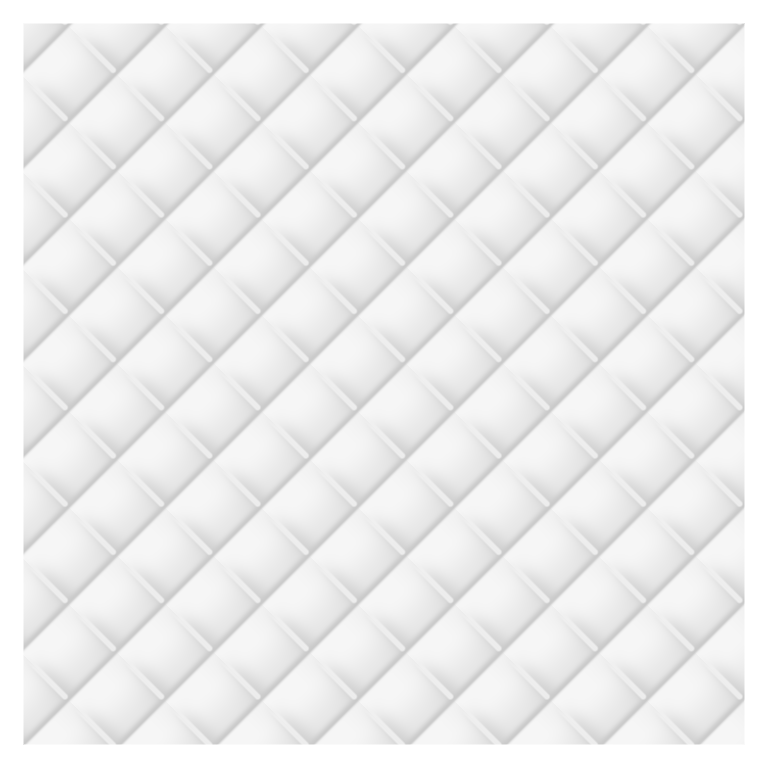
Reproduce this pattern procedurally as a WebGL 1 fragment shader.

```glsl
precision highp float;
// Quilted white padding: diagonal cushions with dark seams and rounded ridges, in a white frame.

uniform vec2 u_resolution;

const float MARGIN = 0.0306;             // white frame around the quilt
const float PERIOD = 0.1255;             // horizontal spacing of the cells
const vec2 PHASE = vec2(1.971, 0.446);   // lattice offset along and across the ridges
const float FRAME_TONE = 1.0;
const float LIGHT_TONE = 0.965;          // lit part of a cushion
const float SEAM_TONE = 0.79;
const float RIDGE_TONE = 0.942;
const float RIDGE_RADIUS = 0.042;
const vec2 RIDGE_SPAN = vec2(0.06, 0.93); // start and end of a ridge within its cell
const vec2 SEAM_WIDTH = vec2(0.028, 0.062); // falloff after and before the seam

// Distance to a round-ended bar lying along the x axis.
float ridgeDistance(vec2 p) {
    float nearest = clamp(p.x, RIDGE_SPAN.x, RIDGE_SPAN.y);
    return length(p - vec2(nearest, 0.0)) - RIDGE_RADIUS;
}

// Brightness of one cell; cell.x runs along the ridge, cell.y away from it.
float cushion(vec2 cell, float pixel) {
    float along = cell.x;
    float across = cell.y;
    float side = across - step(0.5, across);   // signed distance to the nearest ridge
    float tone = LIGHT_TONE;

    // The cushion curves away from the light
    tone -= 0.065 * smoothstep(0.3, 1.0, along);
    tone -= 0.018 * smoothstep(0.55, 1.0, across);

    // Soft hollow above each ridge and a narrow shadow below it
    float hollow = exp(-across * across / 0.035) * smoothstep(0.08, 0.62, along);
    float shadow = exp(-(1.0 - across) / 0.055) * smoothstep(0.0, 0.5, along);
    tone -= 0.085 * hollow + 0.11 * shadow;

    // Seam: sharp on the lit side, soft on the shaded side
    float toSeam = along - step(0.5, along);
    float width = toSeam > 0.0 ? SEAM_WIDTH.x : SEAM_WIDTH.y;
    float seam = exp(-toSeam * toSeam / (width * width));
    tone = mix(tone, SEAM_TONE, 0.95 * seam);

    // Ridge fades in along its length and ends in a round tip
    float soft = max(0.018, pixel);
    float ridge = 1.0 - smoothstep(-soft, soft, ridgeDistance(vec2(along, side)));
    ridge *= smoothstep(0.02, 0.35, along);
    return mix(tone, RIDGE_TONE, 0.9 * ridge);
}

void main() {
    vec2 uv = gl_FragCoord.xy / u_resolution;
    float pixel = 1.0 / min(u_resolution.x, u_resolution.y);

    // Diagonal lattice measured from the upper left
    vec2 p = vec2(uv.x, 1.0 - uv.y);
    vec2 lattice = vec2(p.x + p.y, p.x - p.y) / PERIOD - PHASE;
    float tone = cushion(fract(lattice), pixel / PERIOD);

    // Square frame
    vec2 fromCentre = abs(uv - 0.5);
    float edge = max(fromCentre.x, fromCentre.y) - (0.5 - MARGIN);
    tone = mix(tone, FRAME_TONE, smoothstep(-pixel, pixel, edge));

    gl_FragColor = vec4(vec3(tone), 1.0);
}
```
